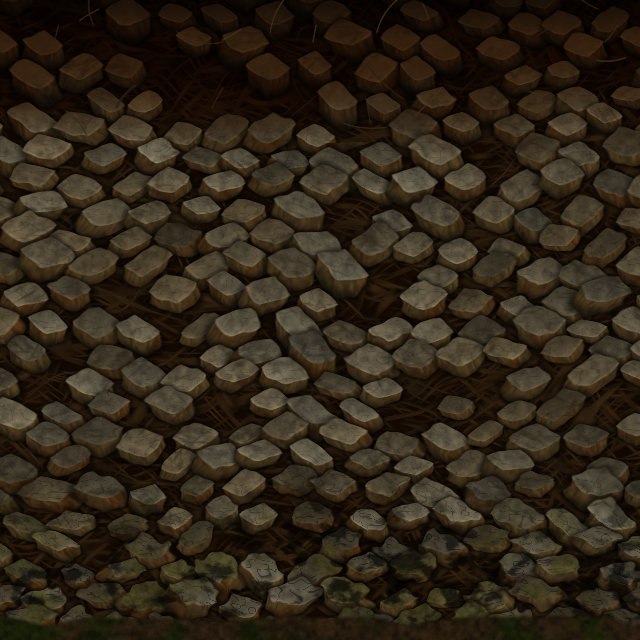
This texture is drawn by a Shadertoy shader. Its source:

```glsl
const vec2 GRID = vec2(13.0, 23.0);
const vec3 GAP = vec3(0.045, 0.020, 0.003);
const vec3 STRAND = vec3(0.230, 0.170, 0.085);
const vec3 BARK = vec3(0.235, 0.180, 0.095);
const vec3 RUST = vec3(0.230, 0.120, 0.035);
const vec3 CUT_TAN = vec3(0.345, 0.290, 0.195);
const vec3 CUT_GREY = vec3(0.400, 0.375, 0.305);
const vec3 MOSS = vec3(0.240, 0.225, 0.080);

float hash(vec2 p) {
    vec3 h = fract(vec3(p.xyx) * 0.1031);
    h += dot(h, h.yzx + 33.33);
    return fract((h.x + h.y) * h.z);
}

float noise(vec2 p) {
    vec2 i = floor(p), f = fract(p);
    f = f * f * (3.0 - 2.0 * f);
    vec2 e = vec2(0.0, 1.0);
    return mix(mix(hash(i), hash(i + e.yx), f.x),
               mix(hash(i + e.xy), hash(i + e.yy), f.x), f.y);
}

vec2 rotate(vec2 p, float a) {
    float c = cos(a), s = sin(a);
    return vec2(c * p.x - s * p.y, s * p.x + c * p.y);
}

float fbm(vec2 p) {
    float sum = 0.0, amp = 0.5;
    for (int i = 0; i < 4; i++) {
        sum += amp * noise(p);
        p = rotate(p, 0.6) * 2.03 + 7.1;
        amp *= 0.5;
    }
    return sum / 0.9375;
}

// Crossing layers of thin, bent strands
float fibres(vec2 p) {
    float strands = 0.0;
    for (int i = 0; i < 5; i++) {
        float layer = float(i);
        vec2 q = rotate(p, (layer - 2.0) * 0.38) + layer * 3.7;
        q.y += 0.03 * noise(q * 16.0);
        float line = smoothstep(0.55, 0.95, noise(q * vec2(20.0, 200.0)));
        strands = max(strands, line * (0.4 + 0.6 * noise(q * 30.0)));
    }
    return strands;
}

// Pointed diamond with a rounder lower half; negative inside
float leafShape(vec2 q) {
    float power = q.y < 0.0 ? 1.4 : 1.15;
    return pow(abs(q.x), 1.25) + pow(abs(q.y), power) - 1.0;
}

// One cut leaf base: shadow, hanging side and pale cut face
vec3 addStub(vec3 col, vec2 p, vec2 cell, float crown, float foot) {
    float seed = hash(cell + 3.1), tone = hash(cell + 17.7), size = hash(cell + 41.3);
    if (seed < 0.06 + 0.2 * crown) return col;
    vec2 jitter = vec2(hash(cell + 5.9), hash(cell + 29.3)) - 0.5;
    vec2 centre = (cell + 0.5 + vec2(0.5 * mod(cell.y, 2.0), 0.0) + jitter * vec2(0.32, 0.55)) / GRID;
    vec2 halfSize = mix(vec2(0.030, 0.016), vec2(0.041, 0.025), size) * (1.0 - 0.12 * crown);
    vec2 q = rotate(p - centre, (tone - 0.5) * 0.5) / halfSize;
    if (max(abs(q.x), abs(q.y)) > 3.0) return col;
    q.x += (seed - 0.5) * 0.7 * q.y;
    q += (0.2 + 0.3 * foot) * (vec2(noise(p * 65.0), noise(p * 65.0 + 9.0)) - 0.5);

    float depth = mix(0.6, 1.15, tone) + 0.35 * crown;
    vec2 swept = vec2(q.x * 1.04, q.y - clamp(q.y, -depth, 0.0));
    float body = leafShape(swept), face = leafShape(q);
    col *= mix(0.4, 1.0, smoothstep(-0.1, 0.55, body));
    if (body > 0.2 && face > 0.2) return col;

    float grain = fbm(p * 95.0 + seed * 40.0);
    float streak = noise(vec2(q.x * 10.0 + seed * 30.0, q.y * 2.0));
    float fade = 1.0 - smoothstep(0.1, 2.1, face);
    vec3 side = mix(BARK, RUST, 0.7 * smoothstep(0.45, 0.8, fbm(p * 28.0) + 0.2 * crown));
    side *= (0.25 + 0.8 * fade) * (0.6 + 0.45 * streak + 0.3 * grain);
    side *= 1.0 + 0.14 * smoothstep(-0.15, 0.15, q.x + seed - 0.5) - 0.3 * crown;
    col = mix(col, side, 1.0 - smoothstep(-0.1, 0.08, body));

    // Cut face: dusty grain, splits and a worn lower lip
    float broad = noise(p * 5.0 + 2.0);
    vec3 cut = mix(CUT_TAN, CUT_GREY, clamp(tone * 0.7 + broad * 0.5, 0.0, 1.0));
    cut *= mix(0.68, 1.08, hash(cell + 61.0)) * (0.68 + 0.55 * grain);
    cut *= 0.98 - 0.14 * q.y + 0.1 * (broad - 0.5);
    float split = 1.0 - smoothstep(0.0, 0.07, abs(noise(q * vec2(2.4, 3.2) + seed * 50.0) - 0.5));
    cut *= 1.0 - split * (0.16 + 0.3 * foot);
    cut = mix(cut, CUT_TAN * vec3(0.8, 0.62, 0.4), 0.7 * crown);
    float mossy = foot * smoothstep(0.42, 0.7, fbm(p * 17.0 + 4.0));
    cut = mix(cut * (1.0 - 0.16 * foot), MOSS * (0.6 + 0.7 * grain), 0.65 * mossy);
    float lip = smoothstep(-0.3, -0.08, face) * step(q.y, 0.0);
    cut *= 1.0 + 0.14 * lip;
    return mix(col, cut, 1.0 - smoothstep(-0.09, 0.07, face));
}

// Loose curved straws hanging in the crown
vec3 addStraws(vec3 col, vec2 p) {
    for (int i = 0; i < 22; i++) {
        vec2 id = vec2(float(i), 8.0);
        vec2 root = vec2(hash(id), 0.79 + 0.22 * hash(id + 2.3));
        vec2 q = rotate(p - root, 3.14 * hash(id + 5.1));
        q.y += (hash(id + 7.7) - 0.5) * 14.0 * q.x * q.x;
        float reach = mix(0.015, 0.045, hash(id + 9.2));
        float width = mix(0.0008, 0.0022, pow(hash(id + 4.4), 4.0));
        float mask = 1.0 - smoothstep(width * 0.4, width + 0.001, abs(q.y));
        mask *= 1.0 - smoothstep(reach * 0.8, reach, abs(q.x));
        col = mix(col, STRAND * mix(0.6, 1.2, hash(id + 6.6)), 0.75 * mask);
    }
    return col;
}

void mainImage(out vec4 fragColor, in vec2 fragCoord) {
    vec2 uv = fragCoord / iResolution.xy;
    float crown = smoothstep(0.74, 0.92, uv.y + 0.06 * (noise(uv * 7.0) - 0.5));
    float foot = 1.0 - smoothstep(0.10, 0.32, uv.y + 0.08 * (noise(uv * 6.0 + 3.0) - 0.5));

    // Fibrous ground between the stubs
    float strands = fibres(uv);
    vec3 col = mix(GAP, STRAND, strands * 0.75) + GAP * fbm(uv * 40.0);
    col *= mix(vec3(1.0), vec3(0.75, 0.5, 0.3), crown);

    // Staggered stubs, lower rows over upper ones
    vec2 p = uv + 0.028 * (vec2(noise(uv * 5.0), noise(uv * 5.0 + 13.0)) - 0.5);
    vec2 base = floor(p * GRID);
    for (int j = 2; j >= -1; j--)
        for (int i = -1; i <= 1; i++)
            col = addStub(col, p, base + vec2(float(i), float(j)), crown, foot);

    // Stray strands, rough foot and dark crown
    float stray = strands * smoothstep(0.5, 0.7, fbm(uv * 22.0 + 5.0));
    col = mix(col, STRAND * 0.5, 0.45 * stray);
    float crevice = smoothstep(0.3, 0.5, fbm(uv * vec2(34.0, 48.0)));
    col *= mix(1.0, 0.4 + 0.65 * crevice, foot);
    col *= mix(vec3(1.0), vec3(0.72, 0.60, 0.48), crown);
    col *= 1.0 - 0.45 * smoothstep(0.93, 1.0, uv.y);
    col = addStraws(col, uv);

    // Soil and grass along the bottom
    float soilTop = 0.022 + 0.018 * noise(vec2(uv.x * 14.0, 1.0));
    float soil = 1.0 - smoothstep(soilTop - 0.006, soilTop + 0.004, uv.y);
    float grass = smoothstep(0.45, 0.65, fbm(uv * 15.0 + 8.0));
    vec3 earth = mix(vec3(0.17, 0.12, 0.06), vec3(0.10, 0.12, 0.03), grass);
    col = mix(col, earth * (0.4 + 0.9 * fbm(uv * 110.0)), soil);
    fragColor = vec4(col, 1.0);
}
```
